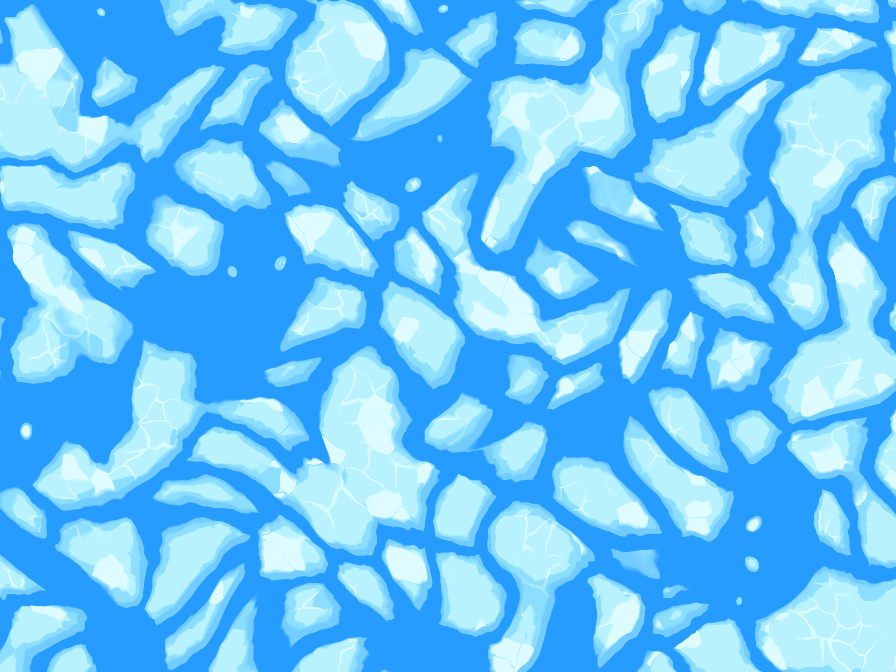
This pattern is drawn by a Shadertoy shader. Its source:

```glsl
const vec3 WATER = vec3(0.15, 0.61, 1.00);
const vec3 RIM   = vec3(0.45, 0.80, 1.00);
const vec3 SHELF = vec3(0.55, 0.87, 1.00);
const vec3 CORE  = vec3(0.72, 0.95, 1.00);
const vec3 GLINT = vec3(0.87, 0.99, 1.00);
const vec3 LILAC = vec3(0.52, 0.70, 0.98);

const float GRAIN = 0.108;       // seed spacing, in canvas heights
const float JITTER = 0.9;        // scatter of the seeds
const int KINDS = 9;             // kind 0 is open water, the rest is ice
const float SHARPNESS = 13.0;    // low values round off the floes
const vec2 GAP = vec2(0.06, 0.13);
const float BEND = 0.30;         // slow bending of the floes
const float SCALLOP = 0.05;      // small waves of the outline
const vec2 LIGHT_SHIFT = vec2(0.05, -0.06);
const float SHELF_DEPTH = 0.02;
const float CORE_DEPTH = 0.075;
const float FACET_SCALE = 2.6;
const float CHIP_SCALE = 1.7;

vec2 hash2(vec2 p) {
    vec3 q = fract(p.xyx * vec3(0.1031, 0.1030, 0.0973));
    q += dot(q, q.yzx + 33.33);
    return fract((q.xx + q.yz) * q.zy);
}

// Layered sines, roughly -1 to 1
float ripple(vec2 p) {
    float sum = 0.0, amp = 0.55;
    for (int i = 0; i < 4; i++) {
        sum += amp * sin(p.x + 1.6 * sin(p.y));
        p = mat2(1.1, 1.3, -1.3, 1.1) * p + 2.3;
        amp *= 0.55;
    }
    return sum;
}

vec2 warp(vec2 p) {
    p += BEND * vec2(sin(1.7 * p.y + 1.3 * sin(p.x)), sin(1.5 * p.x + 1.4 * sin(1.2 * p.y)));
    return p + SCALLOP * vec2(ripple(7.0 * p), ripple(7.0 * p.yx + 4.0));
}

// Cellular field: neighbouring seeds of one kind fuse; positive inside ice
float floe(vec2 p) {
    float score[KINDS];
    for (int k = 0; k < KINDS; k++) score[k] = 1e-18;
    p = warp(p);
    vec2 base = floor(p);
    for (int y = -2; y <= 2; y++)
    for (int x = -2; x <= 2; x++) {
        vec2 cell = base + vec2(x, y);
        vec2 seed = cell + 0.5 + JITTER * (hash2(cell + 17.0) - 0.5);
        int kind = min(int(hash2(cell + 71.0).x * float(KINDS)), KINDS - 1);
        score[kind] += exp(-SHARPNESS * distance(p, seed));
    }
    float first = 0.0, second = 0.0;
    int owner = 0;
    for (int k = 0; k < KINDS; k++) {
        if (score[k] > first) { second = first; first = score[k]; owner = k; }
        else second = max(second, score[k]);
    }
    float depth = 0.5 * log(first / second) / SHARPNESS;
    float gap = mix(GAP.x, GAP.y, fract(float(owner) * 0.618));
    return (owner == 0 ? -depth : depth) - gap;
}

// Small loose chips, only in open water; y is a random tint
vec2 chip(vec2 p) {
    vec2 cell = floor(p * CHIP_SCALE);
    vec2 rnd = hash2(cell + 5.0), spin = hash2(cell + 29.0);
    vec2 centre = (cell + 0.5 + 0.4 * (rnd - 0.5)) / CHIP_SCALE;
    if (spin.y < 0.35 || floe(centre) > -0.2) return vec2(-1.0, 0.0);
    float angle = 6.2832 * spin.x;
    vec2 q = mat2(cos(angle), sin(angle), -sin(angle), cos(angle)) * (p - centre);
    float radius = mix(0.05, 0.13, rnd.x);
    return vec2(radius - length(q * vec2(1.0, 1.4)) + 0.02 * ripple(9.0 * p), spin.y);
}

// Angular facets: x is distance to the crease, y a random id
vec2 facet(vec2 p) {
    vec2 base = floor(p);
    float near = 9.0, next = 9.0, id = 0.0;
    for (int y = -1; y <= 1; y++)
    for (int x = -1; x <= 1; x++) {
        vec2 cell = base + vec2(x, y);
        vec2 rnd = hash2(cell + 43.0);
        float d = distance(p, cell + rnd);
        if (d < near) { next = near; near = d; id = hash2(cell + 91.0).x; }
        else next = min(next, d);
    }
    return vec2(next - near, id);
}

void mainImage(out vec4 fragColor, in vec2 fragCoord) {
    vec2 p = fragCoord / iResolution.y / GRAIN + 20.0;
    float px = 1.0 / (iResolution.y * GRAIN);

    // Outline and lit body
    float ice = floe(p);
    vec2 loose = chip(p);
    float depth = max(ice, loose.x);
    float body = max(min(ice, floe(p + LIGHT_SHIFT)), loose.x);

    // Facets stretched by the waves
    vec2 bent = p + 0.16 * vec2(ripple(3.0 * p), ripple(3.0 * p.yx + 7.0));
    vec2 shard = facet(bent * FACET_SCALE);
    float soft = 2.0 * px * FACET_SCALE;
    float flat_ = smoothstep(0.0, soft, shard.x);
    float wave = ripple(4.0 * p + 3.0);

    // Flat tones from rim to core
    float outline = smoothstep(-0.7 * px, 0.7 * px, depth);
    float shelf = smoothstep(-px, px, body + 0.03 * wave - SHELF_DEPTH);
    float core = smoothstep(-px, px, body + 0.05 * wave + 0.09 * (shard.y - 0.5) * flat_ - CORE_DEPTH);

    // Bright shards and thin creases
    float patchy = smoothstep(0.1, 0.5, ripple(1.9 * p + 11.0));
    float crease = (1.0 - smoothstep(0.03, 0.03 + soft, shard.x)) * patchy;
    float bright = max(step(0.86, shard.y) * flat_, 0.9 * crease);

    vec3 tone = mix(RIM, SHELF, shelf);
    tone = mix(tone, CORE, core);
    tone = mix(tone, GLINT, bright * max(core, 0.4 * shelf));
    tone = mix(tone, LILAC, 0.8 * step(0.85, loose.y) * step(0.0, loose.x));
    fragColor = vec4(mix(WATER, tone, outline), 1.0);
}
```
